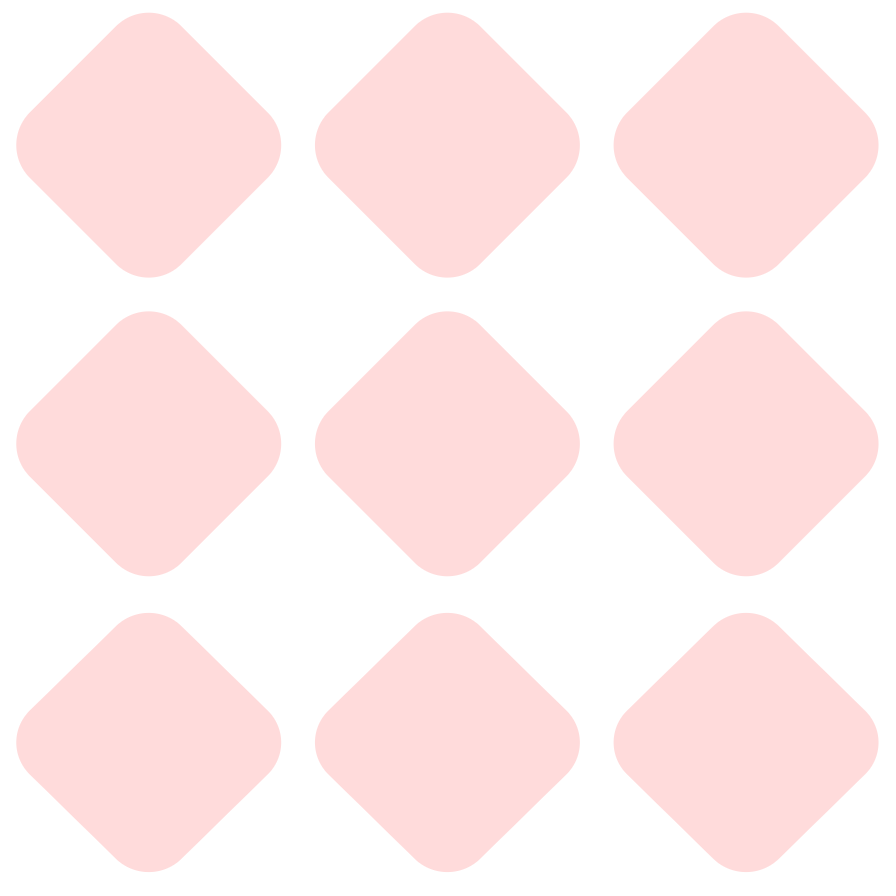
This pattern is drawn by a three.js fragment shader. Its source:

```glsl
// Three by three pale pink diamonds with rounded corners on white.
// Each cell holds the distance to a rounded square turned by 45 degrees;
// the bottom row is very slightly flatter than the others.

varying vec2 vUv;

float roundedBox(vec2 p, float halfSide, float radius) {
  vec2 q = abs(p) - halfSide + radius;
  return length(max(q, 0.0)) + min(max(q.x, q.y), 0.0) - radius;
}

void main() {
  // Repeating cells, centred on zero
  vec2 grid = vUv * 3.0 - vec2(-0.002, 0.014);
  vec2 cell = fract(grid) - 0.5;
  float row = mod(floor(grid.y), 3.0);

  // Flatten the bottom row, then turn the square onto its corner
  cell.y *= row < 0.5 ? 1.022 : 1.0;
  vec2 turned = vec2(cell.x + cell.y, cell.x - cell.y) * 0.70711;
  float dist = roundedBox(turned, 0.359, 0.155);

  // Smooth edge about one pixel wide
  float edge = 3.0 * fwidth(vUv.x);
  float diamond = clamp(0.5 - dist / edge, 0.0, 1.0);

  gl_FragColor = vec4(mix(vec3(1.0), vec3(1.0, 0.859, 0.859), diamond), 1.0);
}
```
